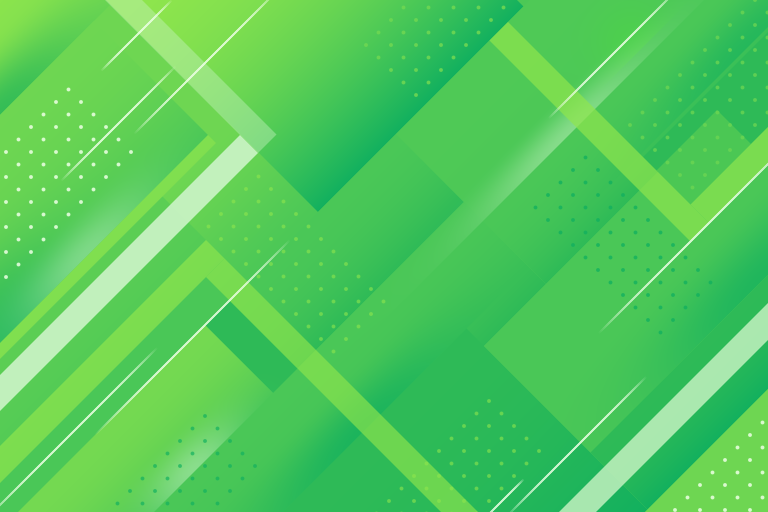
This background is drawn by a Shadertoy shader. Its source:

```glsl
const float HEIGHT = 512.0;      // design units per canvas height
const float FAR = 2000.0;        // beyond every canvas edge
const float DOT_STEP = 25.0;
const float DOT_RADIUS = 1.9;
const float HAIR_WIDTH = 0.8;
const vec3 LIME  = vec3(0.56, 0.90, 0.30);
const vec3 LEAF  = vec3(0.43, 0.84, 0.32);
const vec3 GREEN = vec3(0.29, 0.78, 0.34);
const vec3 DEEP  = vec3(0.18, 0.73, 0.34);
const vec3 TEAL  = vec3(0.07, 0.69, 0.37);
const vec3 MINT  = vec3(0.78, 0.95, 0.76);
const vec3 WHITE = vec3(0.93, 1.00, 0.90);

// Diagonal axes: q.x grows to the lower right, q.y to the upper right.
vec2 q;
float blur;   // width of a smoothed edge along the diagonal axes
vec3 color;

float boxMask(vec2 low, vec2 high) {
    vec2 inside = clamp(min(q - low, high - q) / blur + 0.5, 0.0, 1.0);
    return inside.x * inside.y;
}

// Box whose colour changes late along the first axis
void panel(vec2 low, vec2 high, vec3 start, vec3 end) {
    float t = clamp((q.x - low.x) / (high.x - low.x), 0.0, 1.0);
    color = mix(color, mix(start, end, t * t), boxMask(low, high));
}

void band(vec2 low, vec2 high, vec3 tint, float alpha) {
    color = mix(color, tint, alpha * boxMask(low, high));
}

// Soft ramp that stops sharply at an edge, fading out along it
void glow(float edge, float width, float center, float reach, vec3 tint, float alpha) {
    float ramp = smoothstep(edge - width, edge, q.x);
    float side = clamp((edge - q.x) / blur + 0.5, 0.0, 1.0);
    float along = (q.y - center) / reach;
    color = mix(color, tint, alpha * ramp * side * exp(-along * along));
}

void hairline(float place, float low, float high) {
    float t = (2.0 * q.y - low - high) / (high - low);
    float body = 1.0 - smoothstep(HAIR_WIDTH, HAIR_WIDTH + blur, abs(q.x - place));
    color = mix(color, WHITE, 0.85 * body * max(1.0 - t * t * t * t, 0.0));
}

// Lattice of count.x by count.y dots
void dots(vec2 first, vec2 count, vec3 tint, float alpha) {
    vec2 cell = clamp(round((q - first) / DOT_STEP), vec2(0.0), count - 1.0);
    float dist = length(q - first - cell * DOT_STEP) * 0.7071;
    float aa = 0.5 * blur;
    color = mix(color, tint, alpha * (1.0 - smoothstep(DOT_RADIUS - aa, DOT_RADIUS + aa, dist)));
}

void mainImage(out vec4 fragColor, in vec2 fragCoord) {
    vec2 p = fragCoord * HEIGHT / iResolution.y;
    p.y = HEIGHT - p.y;
    q = vec2(p.x + p.y, p.x - p.y);
    blur = 1.414 * HEIGHT / iResolution.y;
    color = mix(LEAF, GREEN, smoothstep(340.0, 560.0, q.x));

    // Upper left panels
    panel(vec2(-60, -FAR), vec2(115, FAR), LIME, LEAF);
    glow(115.0, 85.0, -115.0, 150.0, DEEP, 0.9);
    panel(vec2(115, -FAR), vec2(343, 73), LEAF, GREEN);
    glow(343.0, 150.0, -340.0, 150.0, TEAL, 0.6);
    glow(343.0, 60.0, -170.0, 120.0, MINT, 0.45);
    band(vec2(343, -FAR), vec2(359, 73), LIME, 0.55);
    band(vec2(359, -FAR), vec2(446, -34), GREEN, 0.5);
    panel(vec2(100, 106), vec2(530, 517), LIME, TEAL);

    // Middle panels
    panel(vec2(530, -71), vec2(666, 262), GREEN, DEEP);
    panel(vec2(530, 262), vec2(703, FAR), mix(GREEN, LEAF, 0.15), GREEN);
    panel(vec2(666, -FAR), vec2(830, 262), GREEN, DEEP);
    panel(vec2(703, 262), vec2(830, FAR), GREEN, DEEP);
    glow(690.0, 110.0, 590.0, 55.0, vec3(0.30, 0.83, 0.28), 0.7);
    glow(704.0, 50.0, 430.0, 170.0, MINT, 0.48);
    glow(795.0, 80.0, 700.0, 170.0, TEAL, 0.55);

    // Right and lower panels
    panel(vec2(795, -FAR), vec2(1157, 138), DEEP, TEAL);
    panel(vec2(830, 138), vec2(1043, FAR), GREEN, GREEN);
    panel(vec2(800, 486), vec2(895, FAR), DEEP, DEEP);
    band(vec2(827, 486), vec2(895, 607), LEAF, 0.45);
    glow(1043.0, 100.0, 480.0, 200.0, TEAL, 0.75);
    panel(vec2(1043, 138), vec2(1157, FAR), DEEP, TEAL);
    panel(vec2(1157, -FAR), vec2(1330, FAR), LEAF, LEAF);

    // Lower left panels
    panel(vec2(483, -FAR), vec2(530, -71), GREEN, GREEN);
    panel(vec2(530, -120), vec2(666, -71), DEEP, DEEP);
    panel(vec2(530, -FAR), vec2(666, -120), mix(LEAF, LIME, 0.2), GREEN);
    glow(666.0, 60.0, -275.0, 80.0, MINT, 0.5);
    glow(795.0, 75.0, -70.0, 160.0, TEAL, 0.75);

    // Folded ribbons
    band(vec2(446, -FAR), vec2(483, -34), LIME, 0.65);
    band(vec2(483, -71), vec2(FAR, -34), LIME, 0.65);
    band(vec2(530, 449), vec2(931, 486), LIME, 0.7);
    band(vec2(895, 486), vec2(931, FAR), LIME, 0.7);

    // Pale ribbons
    band(vec2(-FAR, 105), vec2(411, 142), MINT, 0.42);
    band(vec2(375, -FAR), vec2(411, 105), MINT, 0.95);
    band(vec2(1071, -FAR), vec2(1108, FAR), MINT, 0.82);

    // Dot fields
    dots(vec2(158, -271), vec2(6, 11), WHITE, 0.85);
    dots(vec2(411, 321), vec2(5, 8), LEAF, 0.9);
    dots(vec2(435, -18), vec2(11, 5), LIME, 0.6);
    dots(vec2(755, 505), vec2(6, 11), LEAF, 0.75);
    dots(vec2(743, 328), vec2(11, 5), TEAL, 0.8);
    dots(vec2(890, -162), vec2(5, 11), LIME, 0.6);
    dots(vec2(621, -461), vec2(5, 11), TEAL, 0.7);
    dots(vec2(1185, 140), vec2(6, 11), WHITE, 0.85);

    // Fine lines
    hairline(172.0, 30.0, 172.0);
    hairline(242.0, -120.0, 110.0);
    hairline(268.0, 0.0, 290.0);
    hairline(505.0, -540.0, -190.0);
    hairline(530.0, -340.0, 50.0);
    hairline(667.0, 430.0, 690.0);
    hairline(932.0, 265.0, 680.0);
    hairline(1003.0, -40.0, 45.0);
    hairline(1023.0, -10.0, 270.0);
    fragColor = vec4(color, 1.0);
}
```
